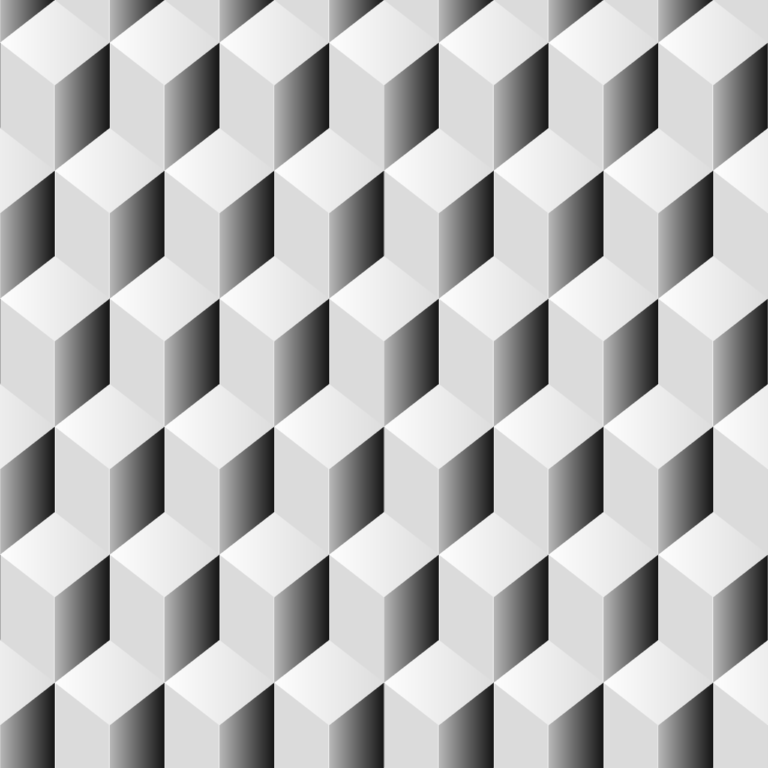
Write a three.js fragment shader that draws this pattern.

```glsl
#define COLUMNS 7.0
#define ROWS 6.0           // even, so the half-shifted rows wrap
#define SLOPE (2.0 / 3.0)  // slant of the edges, in rows per column
#define TOP_LIGHT 0.995
#define TOP_SHADE 0.865
#define LEFT_FACE 0.86
#define RIGHT_LIGHT 0.72
#define RIGHT_DARK 0.08
#define SEAM_TONE 0.92
#define SEAM_WIDTH 0.0012
#define EDGE_BLUR 0.002
#define SAMPLES 4

varying vec2 vUv;

// Horizontal offset from the axis of the nearest cube in a row
float axisOffset(float x, float row) {
  return fract(x + 0.5 * mod(row, 2.0)) - 0.5;
}

float cubeShade(vec2 uv) {
  vec2 p = vec2(uv.x * COLUMNS, (1.0 - uv.y) * ROWS);

  // Points above the roof line belong to the row before
  float row = floor(p.y);
  float dx = axisOffset(p.x, row);
  if (p.y - row < SLOPE * abs(dx)) {
    row -= 1.0;
    dx = axisOffset(p.x, row);
  }
  float drop = p.y - row;

  // Top face
  if (drop < SLOPE * (1.0 - abs(dx))) {
    return mix(TOP_LIGHT, TOP_SHADE, dx + 0.5);
  }
  // Right face
  if (dx > 0.0) {
    return mix(RIGHT_LIGHT, RIGHT_DARK, 2.0 * dx);
  }
  // Left face with pale upright seams
  float edgeDistance = min(-dx, dx + 0.5) / COLUMNS;
  return edgeDistance < SEAM_WIDTH ? SEAM_TONE : LEFT_FACE;
}

void main() {
  // Average a small grid of samples to smooth the edges
  float shade = 0.0;
  for (int i = 0; i < SAMPLES; i++) {
    for (int j = 0; j < SAMPLES; j++) {
      vec2 jitter = (vec2(float(i), float(j)) + 0.5) / float(SAMPLES) - 0.5;
      shade += cubeShade(vUv + jitter * EDGE_BLUR);
    }
  }
  shade /= float(SAMPLES * SAMPLES);
  gl_FragColor = vec4(vec3(shade), 1.0);
}
```
